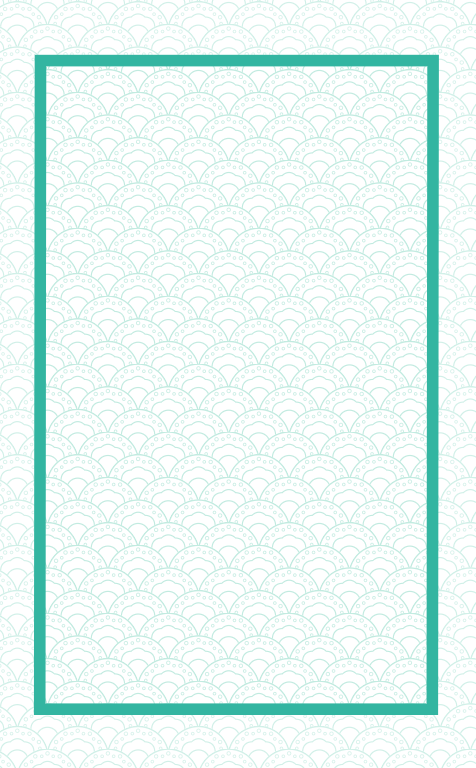
Give the GLSL for this pattern, as a Shadertoy shader.

```glsl
// Pale mint overlapping wave fans behind a teal rectangular frame.

const vec2 STEP = vec2(60.4, 22.65);   // fan spacing: column, row
const float RADIUS = 31.2;

float fillShape(float d, float px) {
    return clamp(0.5 - d / px, 0.0, 1.0);
}

float stroke(float d, float halfWidth, float px) {
    return fillShape(abs(d) - halfWidth, px);
}

// Line work of one fan; q is relative to its apex, y up
float fanInk(vec2 q, float px) {
    vec2 c = q + vec2(0.0, RADIUS);
    float ink = stroke(length(c) - RADIUS + 0.5, 0.75, px);

    // Scalloped middle band
    vec2 w = q + vec2(0.0, 32.5);
    float angle = atan(w.x, w.y);
    float bumps = 1.7 * abs(cos(angle * 4.0));
    ink = max(ink, stroke(length(w) - 18.0 - bumps, 0.6, px));

    // Small inner arch
    ink = max(ink, stroke(length(q + vec2(0.0, 35.0)) - 11.0, 0.6, px));

    // Beads alternate between two distances along the rim
    float bead = floor(atan(c.x, c.y) / 0.24 + 0.5);
    float reach = 26.4 - 2.2 * mod(bead, 2.0);
    vec2 center = reach * vec2(sin(bead * 0.24), cos(bead * 0.24));
    float size = 1.7 - 0.4 * mod(bead, 2.0);
    return max(ink, 0.85 * stroke(length(c - center) - size, 0.45, px));
}

// Rows run from back to front, each fan hiding those above it
float waveFans(vec2 p, float px) {
    p -= vec2(228.7, 472.4);
    float firstRow = ceil(p.y / STEP.y);
    float ink = 0.0;
    for (int i = 3; i >= 0; i--) {
        float row = firstRow + float(i);
        float x = p.x - 0.5 * STEP.x * mod(row, 2.0);
        x -= STEP.x * floor(x / STEP.x + 0.5);
        vec2 q = vec2(x, p.y - row * STEP.y);
        float cover = fillShape(length(q + vec2(0.0, RADIUS)) - RADIUS - 0.25, px);
        ink = mix(ink, fanInk(q, px), cover);
    }
    return ink;
}

void mainImage(out vec4 fragColor, in vec2 fragCoord) {
    // The canvas is 768 units tall
    float px = 768.0 / iResolution.y;
    vec2 p = fragCoord * px;

    // Frame with a very slight lean
    vec2 f = p - vec2(236.4 + 0.0012 * (p.y - 383.0), 383.1);
    vec2 side = abs(f) - vec2(196.3, 324.3);
    float edge = max(side.x, side.y);

    vec3 mint = mix(vec3(0.76, 0.92, 0.88), vec3(0.82, 0.94, 0.91),
                    step(0.0, edge));
    vec3 color = mix(vec3(1.0), mint, waveFans(p, px));
    vec3 teal = vec3(0.20, 0.71, 0.63);
    color = mix(color, teal, fillShape(abs(edge) - 5.8, px));
    fragColor = vec4(color, 1.0);
}
```
